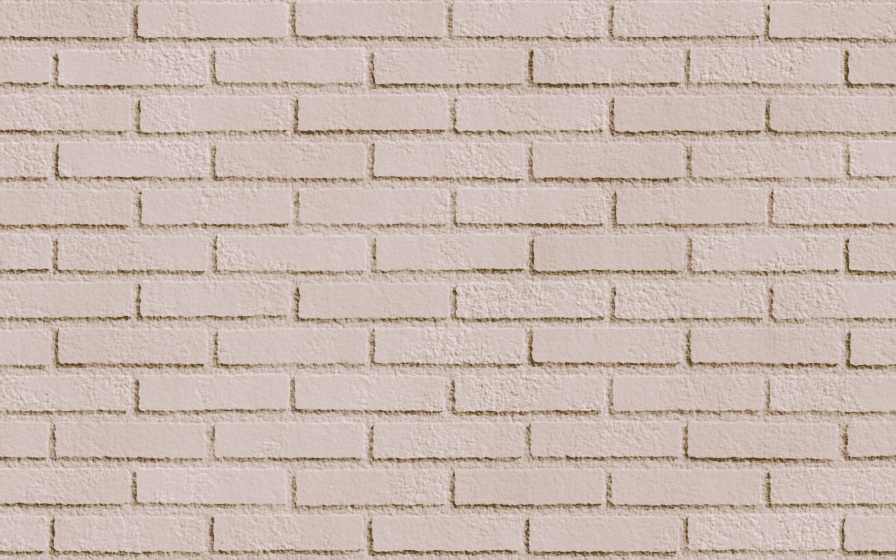
This texture is drawn by a WebGL 2 fragment shader. Its source:

```glsl
#version 300 es
precision highp float;
// Painted brick wall in running bond, lit from the upper right.
// Rounded boxes give the bricks, cellular noise gives the rough paint,
// and height differences towards the light give relief and cast shadow.

uniform vec2 u_resolution;
out vec4 fragColor;

const float ROWS = 12.0;
const float COLUMNS = 5.667;
const float CANVAS_ASPECT = 1.6;
const float BRICK_PITCH = ROWS * CANVAS_ASPECT / COLUMNS;
const vec2 BRICK_HALF = vec2(BRICK_PITCH * 0.5 - 0.085, 0.38);
const vec2 LIGHT = vec2(0.72, 0.69);

// Paint tones from deepest shadow to highlight
const vec3 PAINT[7] = vec3[7](
  vec3(0.36, 0.28, 0.16), vec3(0.54, 0.45, 0.34), vec3(0.67, 0.58, 0.49),
  vec3(0.75, 0.68, 0.63), vec3(0.81, 0.74, 0.71), vec3(0.84, 0.78, 0.77),
  vec3(0.89, 0.84, 0.83));

vec2 hash2(vec2 p) {
  vec3 q = fract(vec3(p.xyx) * vec3(0.1031, 0.1030, 0.0973));
  q += dot(q, q.yzx + 33.33);
  return fract((q.xx + q.yz) * q.zy);
}

// Distance to the nearest scattered point
float cellular(vec2 p) {
  vec2 cell = floor(p), local = fract(p);
  float nearest = 2.0;
  for (int y = -1; y <= 1; y++)
    for (int x = -1; x <= 1; x++) {
      vec2 corner = vec2(x, y);
      vec2 gap = corner + hash2(cell + corner + 71.0) - local;
      nearest = min(nearest, dot(gap, gap));
    }
  return sqrt(nearest);
}

float layeredSines(vec2 p) {
  float sum = 0.0, gain = 0.5;
  for (int i = 0; i < 4; i++) {
    sum += gain * sin(p.x + 1.7 * sin(p.y)) * cos(p.y + 1.3 * sin(p.x * 0.7));
    p = mat2(1.6, 1.2, -1.2, 1.6) * p + 2.3;
    gain *= 0.55;
  }
  return sum;
}

float roundedBox(vec2 p, vec2 halfSize, float radius) {
  vec2 d = abs(p) - halfSize + radius;
  return length(max(d, 0.0)) + min(max(d.x, d.y), 0.0) - radius;
}

// Signed distance to the brick of this cell, with its id
float brickDistance(vec2 p, out vec2 id) {
  float row = floor(p.y);
  float shift = mix(0.335, 0.855, mod(row, 2.0));
  float along = p.x / BRICK_PITCH - shift + 0.03 * (hash2(vec2(row, 9.0)).x - 0.5);
  id = vec2(floor(along), row);
  vec2 jitter = hash2(id + 17.0) - 0.5;
  vec2 q = vec2((fract(along) - 0.5) * BRICK_PITCH, fract(p.y) - 0.585);
  q += jitter * vec2(0.06, 0.05);
  q.y += q.x * jitter.x * 0.025 + 0.018 * layeredSines(p * 2.6);
  float chips = (cellular(p * 7.0) - 0.45) * 0.045;
  return roundedBox(q, BRICK_HALF, 0.08) + chips;
}

float brickHeight(vec2 p, float softness) {
  vec2 id;
  return 1.0 - smoothstep(-softness, softness, brickDistance(p, id));
}

// Fine, uneven crust: warped cells of three sizes
float grainHeight(vec2 p) {
  vec2 warped = p + 0.05 * vec2(layeredSines(p * 5.0), layeredSines(p.yx * 5.0 + 8.0));
  return -0.5 * cellular(warped * 15.0) - 0.55 * cellular(warped * 8.5 + 40.0)
    - 0.5 * cellular(warped * 4.3 + 90.0);
}

// Shadow cast by bricks lying towards the light, fading with distance
float castShadow(vec2 p, float own, float softness) {
  float shadow = 0.0;
  for (int i = 1; i <= 4; i++) {
    float reach = float(i) * 0.036;
    float blocker = brickHeight(p + LIGHT * reach, softness) - own;
    shadow = max(shadow, blocker * (1.2 - 5.0 * reach));
  }
  return shadow;
}

vec3 paintRamp(float tone) {
  vec3 color = PAINT[0];
  for (int i = 1; i < 7; i++)
    color = mix(color, PAINT[i], clamp(tone * 5.0 - float(i - 1), 0.0, 1.0));
  return color;
}

void main() {
  vec2 p = gl_FragCoord.xy / u_resolution * vec2(CANVAS_ASPECT, 1.0) * ROWS;
  float softness = max(0.024, 0.6 * ROWS / u_resolution.y);

  vec2 id;
  float brick = 1.0 - smoothstep(-softness, softness, brickDistance(p, id));
  vec2 character = hash2(id + 53.0);

  // Smooth and rough patches; mortar is always rough
  float patches = smoothstep(-0.3, 0.4, layeredSines(p * 1.3 + character * 9.0));
  float rough = mix(0.72, 0.26 + 0.5 * patches * (0.35 + character.x), brick);
  float grain = grainHeight(p) - grainHeight(p + LIGHT * 0.045);
  float bevel = brick - brickHeight(p + LIGHT * 0.06, softness);

  // Shadow depth changes from brick to brick and along each edge
  float shadowDepth = 0.55 + 0.25 * character.y + 0.35 * layeredSines(p * 1.9 + 5.0);
  float shadow = castShadow(p, brick, softness) * clamp(shadowDepth, 0.25, 0.9);

  // Broad unevenness of the paint, with faint vertical streaks on the bricks
  float stain = 0.07 * layeredSines(p * 0.8 + 3.0) + 0.09 * (character.x - 0.5);
  float streaks = 0.05 * layeredSines(p * vec2(7.0, 0.8)) * brick;
  float pits = smoothstep(0.3, 0.08, cellular(p * 6.0 + 130.0)) * patches * 0.16;

  float tone = 0.875 + stain + streaks - pits * character.x * brick;
  tone += rough * grain + 0.2 * max(bevel, 0.0) - 0.1 * (1.0 - brick) - shadow;
  fragColor = vec4(paintRamp(clamp(tone, 0.0, 1.2)), 1.0);
}
```
